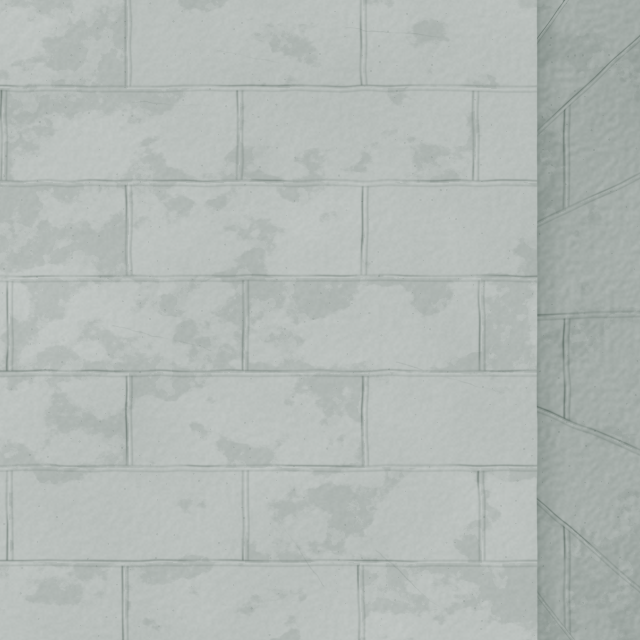
This texture is drawn by a Shadertoy shader. Its source:

```glsl
float hash(vec2 p) {
    vec3 q = fract(vec3(p.xyx) * 0.1031);
    q += dot(q, q.yzx + 33.33);
    return fract((q.x + q.y) * q.z);
}

float noise(vec2 p) {
    vec2 i = floor(p), f = fract(p);
    f = f * f * (3.0 - 2.0 * f);
    return mix(mix(hash(i), hash(i + vec2(1, 0)), f.x),
               mix(hash(i + vec2(0, 1)), hash(i + vec2(1, 1)), f.x), f.y);
}

float fbm(vec2 p) {
    float sum = 0.0, amp = 0.5;
    for (int i = 0; i < 6; i++) {
        sum += amp * noise(p);
        p = mat2(1.6, 1.2, -1.2, 1.6) * p + 17.3;
        amp *= 0.55;
    }
    return sum / 1.08;
}

float ridge(float d, float width) {
    return exp(-d * d / (width * width));
}

// Recessed mortar: d is the signed distance from its centre line
float mortar(float d, float wear) {
    float bed = 1.0 - smoothstep(0.004, 0.0075, abs(d));
    return -0.2 * bed - (0.25 + 0.75 * wear) * ridge(d + 0.0035, 0.0015)
           + 0.27 * ridge(d - 0.0005, 0.002) - 0.27 * ridge(d - 0.005, 0.0016);
}

// Hairline cracks scattered over the front wall
float cracks(vec2 p) {
    float sum = 0.0;
    p += 0.012 * (vec2(fbm(p * 22.0), fbm(p * 22.0 + 40.0)) - 0.5);
    for (int i = 0; i < 7; i++) {
        float k = float(i);
        vec2 start = vec2(hash(vec2(k, 3.0)) * 0.8, hash(vec2(k, 8.0)));
        float angle = -1.3 + 1.5 * hash(vec2(k, 14.0));
        vec2 dir = vec2(cos(angle), sin(angle)), q = p - start;
        float along = clamp(dot(q, dir), 0.0, 0.08 + 0.1 * hash(vec2(k, 21.0)));
        sum += ridge(length(q - dir * along), 0.0011) * noise(p * 45.0 + k);
    }
    return min(sum, 1.0);
}

// Small dark pits, one candidate in each grid cell
float pits(vec2 p) {
    vec2 cell = floor(p * 75.0);
    vec2 centre = 0.25 + 0.5 * vec2(hash(cell + 5.0), hash(cell + 19.0));
    float size = 0.06 + 0.12 * hash(cell + 31.0);
    float spot = 1.0 - smoothstep(size * 0.5, size, length(fract(p * 75.0) - centre));
    return spot * step(0.9, hash(cell + 47.0));
}

// Brightness of a wall: 0 is deep shade, 1 is pale paint
float wallTone(vec2 p, bool side) {
    float t = max((p.x - 0.839) / 0.161, 0.0);
    float scale = side ? 1.0 + 0.5 * t : 1.0;
    vec2 w = p + 0.003 * (vec2(noise(p * 28.0), noise(p * 28.0 + 60.0)) - 0.5);
    float top = 1.0 - w.y;

    // Running bond, with converging courses on the side wall
    float course = side ? (top - 0.495 + 0.005 * t) / (0.144 * scale) + 10.0
                        : (top - 0.1375) / 0.1484 + 1.0;
    float row = floor(course), odd = mod(row, 2.0);
    float shift = mix(0.199, 0.0105, odd) + 0.012 * (hash(vec2(row, 4.0)) - 0.5);
    float column = side ? (w.x - 0.885) / 0.3685 + 0.5 * odd : (w.x - shift) / 0.3685;
    vec2 id = vec2(floor(column) + (side ? 20.0 : 3.0), row);
    float dx = (fract(column + 0.5) - 0.5) * 0.3685;
    float dy = (fract(course + 0.5) - 0.5) * 0.1484 * scale;
    float edge = min(abs(dx), abs(dy));

    // Damp blotches with flaky rims, stronger near the joints
    float age = hash(id + 9.0);
    float blotch = fbm(p * vec2(13.0, 17.0) + id * 7.3);
    float damp = smoothstep(0.57, 0.65, blotch + 0.2 * (age - 0.5) + 0.13 * exp(-edge / 0.013));
    float tone = side ? mix(0.2, 0.52, smoothstep(0.0, 0.3, t)) : 1.06 - 0.06 * p.x;
    tone += 0.3 * (fbm(p * 6.0 + 30.0) - 0.5) + 0.08 * (age - 0.5);
    tone -= (side ? 0.16 : 0.27) * damp;
    tone += 0.18 * damp * smoothstep(0.55, 0.64, fbm(p * 42.0 + id));

    // Plaster relief and grain
    float relief = noise(p * 130.0) - noise(p * 130.0 + vec2(0.4, -0.4));
    tone += (side ? 0.3 : 0.12) * relief + 0.1 * (noise(p * 310.0) - 0.5);
    tone -= 0.28 * pits(p);
    if (!side) tone -= 0.3 * cracks(p);

    // Joints
    float wear = smoothstep(0.3, 0.75, noise(p * 19.0 + 80.0));
    tone += 0.65 * mortar(dy, wear);
    tone += 0.85 * mortar(dx, wear) * smoothstep(0.002, 0.006, abs(dy));
    return tone;
}

void mainImage(out vec4 fragColor, in vec2 fragCoord) {
    vec2 p = fragCoord / iResolution.xy;
    float corner = 0.839 + 0.0015 * (noise(vec2(p.y * 30.0, 2.0)) - 0.5);
    float blend = smoothstep(-0.0012, 0.0012, p.x - corner);
    float tone = mix(wallTone(p, false), wallTone(p, true), blend);
    tone -= 0.15 * ridge(p.x - corner - 0.002, 0.003);

    vec3 shade = vec3(0.55, 0.59, 0.57);
    vec3 paint = vec3(0.725, 0.748, 0.736);
    fragColor = vec4(mix(shade, paint, clamp(tone, -0.9, 1.25)), 1.0);
}
```
